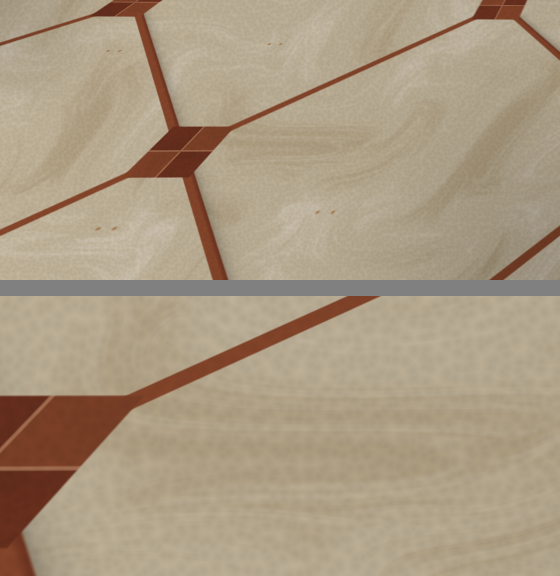
Top, the full canvas; bottom, a detail of the centre.
Give the GLSL for this texture, as a Shadertoy shader.

```glsl
// Floor perspective: lattice origin, vanishing points and spacing weights
const vec2 ORIGIN = vec2(0.646, 0.461);
const vec2 VANISH_U = vec2(4.766, 2.326);
const vec2 VANISH_V = vec2(0.003, 2.555);
const vec2 SPACING = vec2(0.386, 0.340);

// Inlay sizes in lattice units
const float INLAY_RADIUS = 0.127;
const float STRIP_HALF = 0.0125;
const float SEAM_HALF = 0.0035;
const float SHADOW_REACH = 0.012;
const float SPECK_RADIUS = 0.0045;

// Stone finish
const float CLOUD_SCALE = 6.5;
const float GRAIN_SCALE = 75.0;
const float GRAIN_AMOUNT = 0.07;

const vec3 STONE = vec3(0.705, 0.655, 0.560);
const vec3 OCHRE = vec3(0.640, 0.575, 0.460);
const vec3 PALE = vec3(0.765, 0.725, 0.655);
const vec3 DARK_CLAY = vec3(0.385, 0.175, 0.110);
const vec3 LIGHT_CLAY = vec3(0.475, 0.245, 0.150);
const vec3 STRIP_CLAY = vec3(0.490, 0.255, 0.155);
const vec3 SEAM = vec3(0.660, 0.470, 0.350);
const vec3 RUST = vec3(0.580, 0.370, 0.200);

vec2 hash2(vec2 p) {
    vec3 q = fract(p.xyx * vec3(0.1031, 0.1030, 0.0973));
    q += dot(q, q.yzx + 33.33);
    return fract((q.xx + q.yz) * q.zy);
}

// Distance to the nearest scattered point
float cellular(vec2 p) {
    vec2 cell = floor(p);
    float nearest = 2.0;
    for (int y = -1; y <= 1; y++)
        for (int x = -1; x <= 1; x++) {
            vec2 c = cell + vec2(x, y);
            nearest = min(nearest, length(c + hash2(c) - p));
        }
    return nearest;
}

// Warped, layered sines for the clouded stone
float clouds(vec2 p) {
    const mat2 TURN = mat2(0.8, 0.6, -0.6, 0.8);
    float sum = 0.0, amp = 0.5;
    for (int i = 0; i < 6; i++) {
        p += 0.8 * sin(p.yx * 1.3 + float(i) * 1.7);
        sum += amp * sin(p.x) * cos(p.y);
        p = TURN * p * 1.8 + 2.3;
        amp *= 0.68;
    }
    return sum;
}

// Coverage of a band around zero
float band(float d, float halfWidth, float soft) {
    return 1.0 - smoothstep(-soft, soft, abs(d) - halfWidth);
}

void mainImage(out vec4 fragColor, in vec2 fragCoord) {
    vec2 p = fragCoord / iResolution.y;

    // Canvas to floor lattice
    mat3 project = mat3(SPACING.x * vec3(VANISH_U, 1.0),
                        SPACING.y * vec3(VANISH_V, 1.0), vec3(ORIGIN, 1.0));
    vec3 h = inverse(project) * vec3(p, 1.0);
    vec2 lattice = h.xy / h.z;
    vec2 soft = max(fwidth(lattice) * 0.8, 0.002);
    vec2 id = round(lattice);
    vec2 local = lattice - id;
    vec2 a = abs(local);

    // Clouded, grainy stone, streaked along the slope
    vec2 streak = mat2(0.90, -0.44, 0.44, 0.90) * p * vec2(1.0, 1.0);
    float cloud = clouds(streak * vec2(0.65, 1.3) * CLOUD_SCALE);
    float grain = cellular(p * GRAIN_SCALE) - 0.5;
    vec3 color = mix(STONE, PALE, 0.8 * smoothstep(0.0, 0.9, cloud));
    color = mix(color, OCHRE, 0.8 * smoothstep(0.05, 0.9, -cloud));

    // Paired rust specks, one pair per slab
    vec2 slab = floor(lattice);
    vec2 spot = fract(vec2(0.31, 0.35) + mat2(0.396, 0.66, 0.084, -0.14) * slab);
    for (int i = -1; i <= 1; i += 2) {
        vec2 offset = lattice - slab - spot - float(i) * vec2(0.014, -0.014);
        color = mix(color, RUST, 0.7 * band(length(offset), SPECK_RADIUS, 0.004));
    }

    // Strips along both lattice directions, with a soft shadow on one side
    float stripU = band(local.y, STRIP_HALF, soft.y);
    float stripV = band(local.x, STRIP_HALF, soft.x);
    float shadow = exp(-max(local.x - STRIP_HALF, 0.0) / SHADOW_REACH);
    color *= 1.0 - 0.22 * shadow * step(0.0, local.x);
    float shade = smoothstep(0.1, 0.8, local.x / STRIP_HALF);
    vec3 strip = mix(STRIP_CLAY, DARK_CLAY, 0.7 * shade * stripV);
    color = mix(color, strip, max(stripU, stripV));

    // Four-part inlay; dark and light quarters swap at alternate nodes
    float softSum = soft.x + soft.y;
    float swap = 1.0 - 2.0 * mod(id.x + id.y, 2.0);
    float quarter = smoothstep(-softSum, softSum, (a.y - a.x) * swap);
    vec3 inlay = mix(LIGHT_CLAY, DARK_CLAY, quarter) * (1.0 + 0.1 * cloud);
    inlay = mix(inlay, SEAM, 0.75 * band(a.x - a.y, SEAM_HALF, softSum * 0.6));
    color = mix(color, inlay, band(a.x + a.y, INLAY_RADIUS, softSum * 0.7));

    // Grain and falling light
    float light = 1.05 - 0.035 * p.x;
    light -= 0.14 * smoothstep(0.9, 0.0, length(p - vec2(2.0, 0.0)));
    light -= 0.13 * smoothstep(0.5, 0.0, length(p - vec2(0.0, 1.0)));
    color *= light * (1.0 + GRAIN_AMOUNT * grain);
    fragColor = vec4(color, 1.0);
}
```
